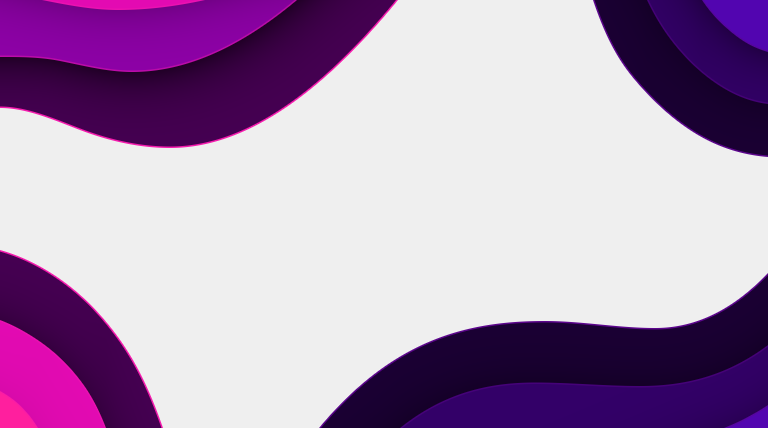
A WebGL 1 fragment shader for this background:

```glsl
precision highp float;
// Layered paper-cut waves in the four corners of a pale sheet.
// Each wave edge is a smooth cubic spline y(x); its approximate signed
// distance gives the fill, the bright rim and the soft shadow beneath it.

#define GRID vec2(768.0, 428.0)   // design units across the canvas, y down
#define RIM_WIDTH 1.5
#define SHADOW_WIDTH 24.0
#define INNER_RIM 0.45            // rim strength on the inner layers
#define PAPER vec3(0.937)
#define PLUM vec3(0.275, 0.0, 0.325)
#define PURPLE vec3(0.56, 0.005, 0.66)
#define PINK vec3(0.89, 0.04, 0.70)
#define MIDNIGHT vec3(0.105, 0.0, 0.205)
#define INDIGO vec3(0.20, 0.0, 0.41)
#define VIOLET vec3(0.32, 0.02, 0.69)

uniform vec2 u_resolution;

// Cubic between two knots (x, y, slope), straight beyond its ends.
// Returns height and slope.
vec2 cubic(vec3 a, vec3 b, float x) {
  float w = b.x - a.x;
  float t = clamp((x - a.x) / w, 0.0, 1.0);
  float rise = b.y - a.y;
  float m0 = a.z * w;
  float m1 = b.z * w;
  float k2 = 3.0 * rise - 2.0 * m0 - m1;
  float k3 = m0 + m1 - 2.0 * rise;
  float slope = (m0 + t * (2.0 * k2 + 3.0 * t * k3)) / w;
  float y = a.y + t * (m0 + t * (k2 + t * k3));
  return vec2(y + slope * (x - a.x - t * w), slope);
}

// Signed distance to a four-knot wave, positive below it on the canvas.
float wave(vec2 p, vec3 a, vec3 b, vec3 c, vec3 d) {
  vec2 f = p.x < b.x ? cubic(a, b, p.x)
         : p.x < c.x ? cubic(b, c, p.x)
         : cubic(c, d, p.x);
  return (p.y - f.x) / sqrt(1.0 + f.y * f.y);
}

// Smooth coverage of the region where d is negative.
float cover(float d) {
  return clamp(0.5 - d * u_resolution.x / GRID.x, 0.0, 1.0);
}

vec3 rimmed(vec3 fill, vec3 rim, float d, float strength) {
  return mix(fill, rim, strength * cover(-d - RIM_WIDTH));
}

float shadow(float d, float strength) {
  return 1.0 - strength * exp(-max(d, 0.0) / SHADOW_WIDTH);
}

// Three nested layers; d holds the outer, middle and inner distances.
vec3 corner(vec3 under, vec3 d, vec3 outer, vec3 middle, vec3 inner,
            vec3 rim, vec2 shade) {
  vec3 core = rimmed(inner, rim, d.z, INNER_RIM);
  vec3 mid = rimmed(middle * shadow(d.z, shade.y), rim, d.y, INNER_RIM);
  vec3 band = rimmed(outer * shadow(d.y, shade.x), rim, d.x, 1.0);
  mid = mix(mid, core, cover(d.z));
  band = mix(band, mid, cover(d.y));
  return mix(under, band, cover(d.x));
}

void main() {
  vec2 uv = gl_FragCoord.xy / u_resolution;
  vec2 p = vec2(uv.x, 1.0 - uv.y) * GRID;
  vec3 hotRim = vec3(0.96, 0.10, 0.68);
  vec3 coolRim = vec3(0.36, 0.02, 0.55);
  vec3 d;
  vec3 color = PAPER;

  // Top left: plum, purple and pink waves
  d.x = wave(p, vec3(0, 108, 0), vec3(80, 130, 0.38),
                vec3(170, 148, 0), vec3(398, 0, -1.22));
  d.y = wave(p, vec3(0, 57, 0), vec3(60, 61, 0.2),
                vec3(132, 72, 0), vec3(297, 0, -0.84));
  d.z = wave(p, vec3(0, -9, 0.25), vec3(42, 0, 0.2),
                vec3(118, 10, 0), vec3(205, 0, -0.22));
  color = corner(color, d, PLUM, PURPLE, PINK, hotRim, vec2(0.55, 0.2));

  // Top right: midnight, indigo and violet bowls
  d.x = wave(p, vec3(593, 0, 3.0), vec3(635, 80, 1.18),
                vec3(690, 130, 0.66), vec3(768, 157, 0.08));
  d.y = wave(p, vec3(647, 0, 2.1), vec3(680, 51, 1.15),
                vec3(720, 86, 0.64), vec3(768, 104, 0.12));
  d.z = wave(p, vec3(702, 0, 1.5), vec3(730, 31, 0.85),
                vec3(745, 42, 0.62), vec3(768, 52, 0.3));
  color = corner(color, d, MIDNIGHT, INDIGO, VIOLET, coolRim, vec2(0.25, 0.35));

  // Bottom left: plum, pink and rose domes
  d.x = -wave(p, vec3(0, 250, 0.28), vec3(60, 279, 0.7),
                 vec3(115, 333, 1.32), vec3(163, 428, 2.9));
  d.y = -wave(p, vec3(0, 320, 0.38), vec3(30, 335, 0.62),
                 vec3(80, 380, 1.3), vec3(106, 428, 2.6));
  d.z = -wave(p, vec3(0, 391, 0.55), vec3(15, 401, 0.8),
                 vec3(28, 414, 1.15), vec3(38, 428, 1.6));
  color = corner(color, d, PLUM, PINK, vec3(1.0, 0.12, 0.62), hotRim, vec2(0.25, 0.05));

  // Bottom right: midnight, indigo and violet hills
  d.x = -wave(p, vec3(319, 428, -1.2), vec3(545, 321, 0),
                 vec3(655, 328, 0), vec3(768, 273, -1.05));
  d.y = -wave(p, vec3(400, 428, -0.8), vec3(535, 382.5, 0),
                 vec3(640, 386, 0), vec3(768, 345, -0.75));
  d.z = -wave(p, vec3(724, 428, -0.42), vec3(740, 421, -0.48),
                 vec3(755, 413, -0.55), vec3(768, 405, -0.65));
  color = corner(color, d, MIDNIGHT, INDIGO, VIOLET, coolRim, vec2(0.25, 0.2));

  gl_FragColor = vec4(color, 1.0);
}
```
